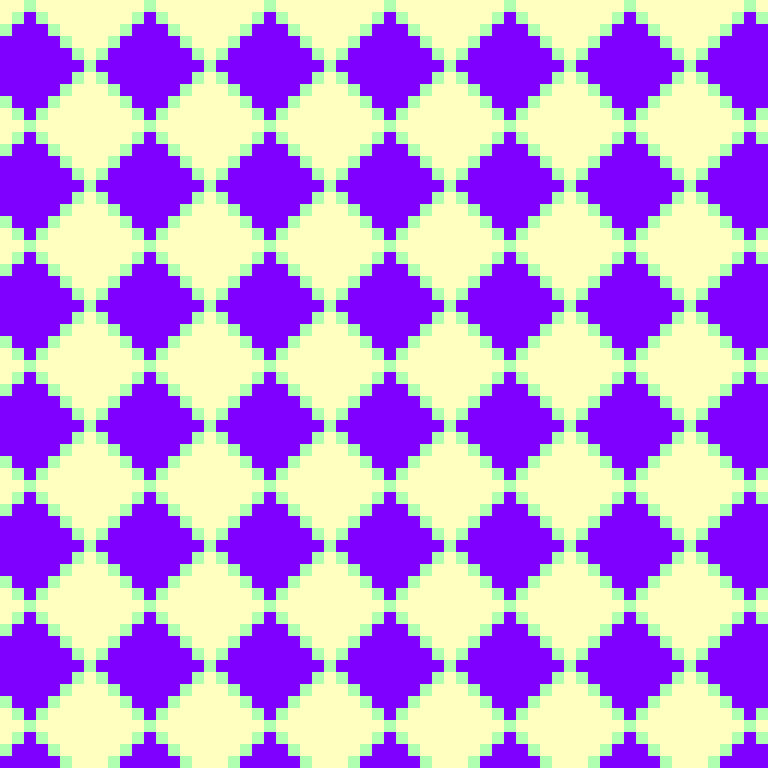
Reproduce this pattern procedurally as a Shadertoy shader.

```glsl
const float CELLS_ACROSS = 64.0;
const float REPEAT_CELLS = 10.0;
const vec2 DIAMOND_CENTER = vec2(2.0, 8.0);

const vec3 PURPLE = vec3(0.5, 0.0, 1.0);
const vec3 CREAM = vec3(1.0, 1.0, 0.75);
const vec3 MINT = vec3(0.69, 1.0, 0.69);

// Whole-cell Manhattan distance to the nearest diamond center
float diamondDistance(vec2 cell, vec2 center, float period) {
    vec2 offset = mod(cell - center + 0.5 * period, period) - 0.5 * period;
    return abs(offset.x) + abs(offset.y);
}

// Purple inside, a one-cell mint outline, cream outside
vec3 cellColor(vec2 cell, float period) {
    float steps = diamondDistance(cell, DIAMOND_CENTER, period);
    float outline = 0.5 * period;
    vec3 color = mix(PURPLE, MINT, step(outline - 0.5, steps));
    return mix(color, CREAM, step(outline + 0.5, steps));
}

// Blend neighboring cells over one pixel at their shared borders
vec3 smoothCells(vec2 position, float pixelSize, float period) {
    vec2 shifted = position - 0.5;
    vec2 cell = floor(shifted);
    vec2 blend = clamp((fract(shifted) - 0.5) / pixelSize + 0.5, 0.0, 1.0);
    vec3 lower = mix(cellColor(cell, period),
                     cellColor(cell + vec2(1.0, 0.0), period), blend.x);
    vec3 upper = mix(cellColor(cell + vec2(0.0, 1.0), period),
                     cellColor(cell + vec2(1.0, 1.0), period), blend.x);
    return mix(lower, upper, blend.y);
}

void mainImage(out vec4 fragColor, in vec2 fragCoord) {
    float pixelSize = CELLS_ACROSS / iResolution.y;
    vec2 position = fragCoord * pixelSize;
    fragColor = vec4(smoothCells(position, pixelSize, REPEAT_CELLS), 1.0);
}
```
